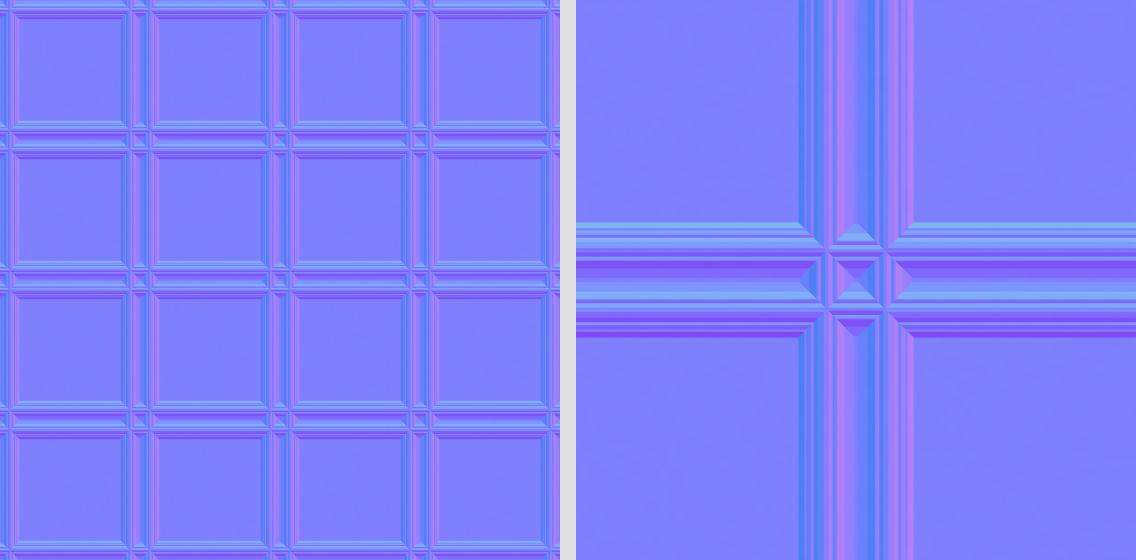
Left, the full canvas; right, a detail of the centre.
A WebGL 1 fragment shader for this texture map:

```glsl
precision highp float;
// Tangent-space normal map of a coffered ceiling: 4 by 4 sunken panels between moulded beams.

uniform vec2 u_resolution;

float hash(vec2 p) {
  vec3 q = fract(vec3(p.xyx) * 0.1031);
  q += dot(q, q.yzx + 33.33);
  return fract((q.x + q.y) * q.z);
}

// Value noise that wraps after the given whole number of cells.
float wrapNoise(vec2 uv, float cells) {
  vec2 p = uv * cells;
  vec2 i = floor(p);
  vec2 f = fract(p);
  f = f * f * (3.0 - 2.0 * f);
  vec2 lo = mod(i, cells);
  vec2 hi = mod(i + 1.0, cells);
  return mix(mix(hash(lo), hash(vec2(hi.x, lo.y)), f.x),
             mix(hash(vec2(lo.x, hi.y)), hash(hi), f.x), f.y);
}

// Share of a pixel of half width h, centred on d, that lies between a and b.
float band(float d, float a, float b, float h) {
  return max(0.0, min(b, d + h) - max(a, d - h)) / (2.0 * h);
}

// Inward slope of the stepped frame around a large panel.
float panelSlope(float d, float h) {
  return -0.10 * band(d, 0.0, 2.0, h)
       + 0.20 * band(d, 2.0, 6.0, h)
       + 0.38 * band(d, 6.0, 9.0, h)
       - 0.16 * band(d, 9.0, 11.0, h)
       + 0.27 * band(d, 11.0, 14.0, h)
       + 0.42 * band(d, 15.5, 19.5, h);
}

// Inward slope of the narrow channels and the square crossings.
float channelSlope(float d, float h) {
  return 0.32 * band(d, 1.0, 4.0, h)
       - 0.18 * band(d, 4.0, 6.0, h)
       + 0.37 * band(d, 7.0, 12.0, h)
       + 0.17 * band(d, 12.0, 18.5, h);
}

void main() {
  vec2 uv = gl_FragCoord.xy / u_resolution;

  // One repeat is 288 units wide; beams are 40 units and centred on its edges.
  float halfPixel = 576.0 / min(u_resolution.x, u_resolution.y);
  vec2 fromPanel = (fract(uv * 4.0) - 0.5) * 288.0;
  vec2 fromBeam = (fract(uv * 4.0 + 0.5) - 0.5) * 288.0;
  vec2 inBeam = step(vec2(124.0), abs(fromPanel));
  vec2 local = mix(fromPanel, fromBeam, inBeam);
  vec2 halfSize = mix(vec2(124.0), vec2(20.0), inBeam);

  // Nearest side of the enclosing rectangle, with smoothed mitres.
  vec2 edge = halfSize - abs(local);
  float d = min(edge.x, edge.y);
  float sideways = clamp(0.5 + (edge.y - edge.x) / (2.0 * halfPixel), 0.0, 1.0);
  vec2 inward = -sign(local) * vec2(sideways, 1.0 - sideways);

  float slope = panelSlope(d, halfPixel);
  if (max(inBeam.x, inBeam.y) > 0.5) slope = channelSlope(d, halfPixel);

  // Faint plaster grain.
  vec2 grain = vec2(wrapNoise(uv, 192.0), wrapNoise(uv + 0.37, 192.0)) - 0.5;
  vec2 tilt = inward * slope + grain * 0.014;

  vec3 normal = vec3(tilt, sqrt(1.0 - dot(tilt, tilt)));
  gl_FragColor = vec4(normal * 0.5 + vec3(0.497, 0.5, 0.495), 1.0);
}
```
